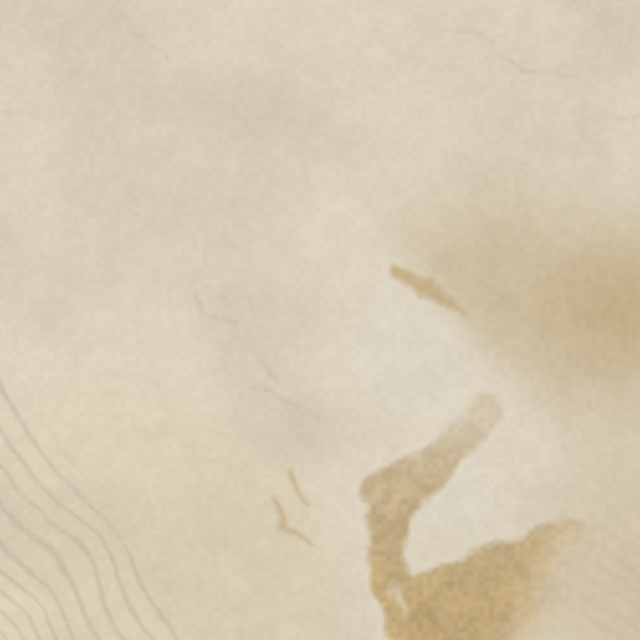
Give the GLSL for this texture, as a three.js fragment shader.

```glsl
varying vec2 vUv;

const vec3 CREAM = vec3(0.866, 0.826, 0.750);
const vec3 WARM_CREAM = vec3(0.868, 0.820, 0.710);
const vec3 PALE = vec3(0.866, 0.836, 0.770);
const vec3 DUST = vec3(0.815, 0.772, 0.680);
const vec3 GREY = vec3(0.710, 0.690, 0.625);
const vec3 SAND = vec3(0.800, 0.738, 0.622);
const vec3 TAN = vec3(0.765, 0.680, 0.535);
const vec3 OCHRE = vec3(0.745, 0.635, 0.435);

float hash(vec2 p) {
  vec3 q = fract(p.xyx * 0.1031);
  q += dot(q, q.yzx + 33.33);
  return fract((q.x + q.y) * q.z);
}

float noise(vec2 p) {
  vec2 i = floor(p);
  vec2 f = fract(p);
  f = f * f * (3.0 - 2.0 * f);
  float low = mix(hash(i), hash(i + vec2(1.0, 0.0)), f.x);
  float high = mix(hash(i + vec2(0.0, 1.0)), hash(i + 1.0), f.x);
  return mix(low, high, f.y);
}

float fbm(vec2 p) {
  float sum = 0.0;
  float gain = 0.533;
  for (int i = 0; i < 4; i++) {
    sum += gain * noise(p);
    p = mat2(0.8, 0.6, -0.6, 0.8) * p * 2.03 + 17.0;
    gain *= 0.5;
  }
  return sum;
}

// Distance to a segment whose radius runs from ra to rb
float taper(vec2 p, vec2 a, vec2 b, float ra, float rb) {
  vec2 ab = b - a;
  float t = clamp(dot(p - a, ab) / dot(ab, ab), 0.0, 1.0);
  return length(p - a - ab * t) - mix(ra, rb, t);
}

float fill(float d, float soft) {
  return 1.0 - smoothstep(-soft, soft, d);
}

float blob(vec2 p, vec2 center, vec2 radius) {
  vec2 q = (p - center) / radius;
  return exp(-dot(q, q));
}

// Soft, nearly parallel lines across a given normal
float contours(vec2 p, vec2 normal, float spacing, float waver) {
  float u = dot(p, normal) + waver * (noise(p * 7.0) - 0.5) + 0.014 * (fbm(p * 20.0) - 0.5);
  float d = abs(fract(u / spacing) - 0.5) * spacing;
  return (1.0 - smoothstep(0.0, 0.0075, d)) * (0.6 + 0.4 * noise(p * 16.0));
}

// Blurred, broken streaks where the noise crosses its middle value
float veins(vec2 p, float scale) {
  float ridge = abs(fbm(p * scale) - 0.5);
  return (1.0 - smoothstep(0.0, 0.05, ridge)) * smoothstep(0.4, 0.75, noise(p * 7.0 + 5.0));
}

float stem(vec2 p) {
  float d = taper(p, vec2(0.760, 0.358), vec2(0.690, 0.280), 0.025, 0.028);
  d = min(d, taper(p, vec2(0.690, 0.280), vec2(0.612, 0.205), 0.027, 0.036));
  d = min(d, taper(p, vec2(0.582, 0.236), vec2(0.675, 0.285), 0.020, 0.024));
  d = min(d, taper(p, vec2(0.612, 0.205), vec2(0.604, 0.120), 0.036, 0.027));
  return min(d, taper(p, vec2(0.604, 0.120), vec2(0.655, -0.020), 0.027, 0.045));
}

float wedge(vec2 p) {
  float slope = dot(p - vec2(0.640, 0.090), vec2(-0.406, 0.914));
  return max(max(slope, p.y - 0.187), 0.635 - p.x);
}

float cracks(vec2 p) {
  float d = taper(p, vec2(0.69, 0.955), vec2(0.76, 0.940), 0.0, 0.003);
  d = min(d, taper(p, vec2(0.76, 0.940), vec2(0.82, 0.885), 0.003, 0.001));
  d = min(d, taper(p, vec2(0.82, 0.885), vec2(0.90, 0.880), 0.001, 0.0));
  d = min(d, taper(p, vec2(0.19, 0.970), vec2(0.26, 0.910), 0.0, 0.002));
  d = min(d, taper(p, vec2(0.30, 0.555), vec2(0.31, 0.510), 0.0, 0.001));
  d = min(d, taper(p, vec2(0.31, 0.510), vec2(0.37, 0.498), 0.001, 0.0));
  d = min(d, taper(p, vec2(0.40, 0.450), vec2(0.43, 0.412), 0.0, 0.002));
  return min(d, taper(p, vec2(0.40, 0.395), vec2(0.49, 0.350), 0.0, 0.004));
}

void main() {
  vec2 p = vUv;
  vec2 jitter = vec2(fbm(p * 26.0), fbm(p * 26.0 + 40.0)) - 0.5;
  vec2 w = p + 0.026 * jitter;
  float cloud = fbm(p * 5.0 + 3.0);
  float mottle = fbm(p * 34.0);
  float grain = noise(p * 125.0) - 0.5;

  // Paper ground with soft stains
  vec3 color = mix(CREAM, WARM_CREAM, blob(p, vec2(0.15, 0.05), vec2(0.45, 0.40)));
  color = mix(color, DUST, 0.55 * smoothstep(0.42, 0.72, cloud + 0.15 * (mottle - 0.5)));
  color = mix(color, DUST, 0.65 * blob(w, vec2(0.41, 0.82), vec2(0.11, 0.07)));
  color = mix(color, DUST, 0.30 * blob(w, vec2(0.80, 0.92), vec2(0.25, 0.10)));
  color = mix(color, GREY, 0.17 * blob(w, vec2(0.91, 0.79), vec2(0.04, 0.07)));
  color = mix(color, GREY, 0.22 * blob(w, vec2(0.52, 0.33), vec2(0.07, 0.04)));
  color = mix(color, PALE, 0.7 * blob(p, vec2(0.64, 0.44), vec2(0.12, 0.13)));
  color = mix(color, SAND, 0.75 * blob(p, vec2(1.0, 0.06), vec2(0.17, 0.22)));

  // Tan cloud, sandy outside and darkest at the right
  float side = dot(w - vec2(0.62, 0.60), vec2(0.785, 0.62));
  float edge = smoothstep(-0.02, 0.05, side) * (0.75 + 0.5 * cloud);
  float haze = blob(p, vec2(0.95, 0.515), vec2(0.30, 0.15)) + 0.5 * blob(p, vec2(0.72, 0.60), vec2(0.15, 0.11));
  color = mix(color, SAND, clamp(edge * haze, 0.0, 0.95));
  color = mix(color, TAN, clamp(0.85 * edge * blob(p, vec2(0.98, 0.52), vec2(0.15, 0.09)), 0.0, 0.9));

  // Grey cracks and contour lines
  float upper = smoothstep(0.68, 0.85, p.y);
  color = mix(color, GREY, 0.24 * upper * veins(p * vec2(0.7, 1.3), 5.0));
  color = mix(color, GREY, 0.42 * fill(cracks(w), 0.009) * (0.35 + 0.9 * noise(p * 28.0)));
  float leftArea = 1.0 - smoothstep(0.235, 0.265, dot(w, vec2(0.82, 0.58)));
  color = mix(color, GREY, 0.46 * leftArea * contours(p, vec2(0.82, 0.58), 0.032, 0.045));
  float rightArea = blob(p, vec2(1.0, 0.05), vec2(0.12, 0.15));
  color = mix(color, GREY, 0.25 * rightArea * contours(p, vec2(0.6, 0.8), 0.025, 0.03));

  // Pale rim around the stem and wedge
  float stemD = stem(w);
  float wedgeD = wedge(w);
  float lit = fill(min(stemD, wedgeD) - 0.012, 0.018) * (1.0 - smoothstep(0.75, 0.9, p.x));
  color = mix(color, PALE, 0.7 * lit);
  color = mix(color, PALE, 0.8 * blob(p, vec2(0.72, 0.21), vec2(0.08, 0.06)));

  // Mottled ochre stem and wedge
  float low = 1.0 - smoothstep(0.02, 0.27, p.y);
  vec3 stain = mix(TAN, OCHRE, clamp(low * (0.3 + 1.0 * mottle), 0.0, 1.0));
  stain += 0.09 * (mottle - 0.5) + 0.035 * grain;
  float wedgeFade = 1.0 - smoothstep(-0.09, 0.02, dot(w - vec2(0.93, 0.18), vec2(0.914, -0.406)));
  color = mix(color, stain, 0.92 * fill(wedgeD, 0.008) * wedgeFade);
  float stemInk = mix(0.92, 0.42, smoothstep(0.25, 0.34, p.y));
  stemInk *= 1.0 - 0.6 * fill(taper(w, vec2(0.62, 0.08), vec2(0.665, 0.0), 0.008, 0.014), 0.010);
  color = mix(color, stain, stemInk * fill(stemD, 0.008));

  // Small ochre flakes
  float flake = taper(w, vec2(0.625, 0.575), vec2(0.665, 0.555), 0.010, 0.015);
  flake = min(flake, taper(w, vec2(0.665, 0.555), vec2(0.725, 0.510), 0.014, 0.002));
  flake = min(flake, taper(w, vec2(0.428, 0.215), vec2(0.440, 0.175), 0.001, 0.006));
  flake = min(flake, taper(w, vec2(0.440, 0.175), vec2(0.488, 0.150), 0.005, 0.001));
  flake = min(flake, taper(w, vec2(0.452, 0.255), vec2(0.482, 0.210), 0.004, 0.001));
  color = mix(color, mix(TAN, OCHRE, 0.4), 0.8 * fill(flake, 0.009));

  // Fine paper grain
  color += 0.024 * grain + 0.034 * (mottle - 0.5);
  gl_FragColor = vec4(color, 1.0);
}
```
